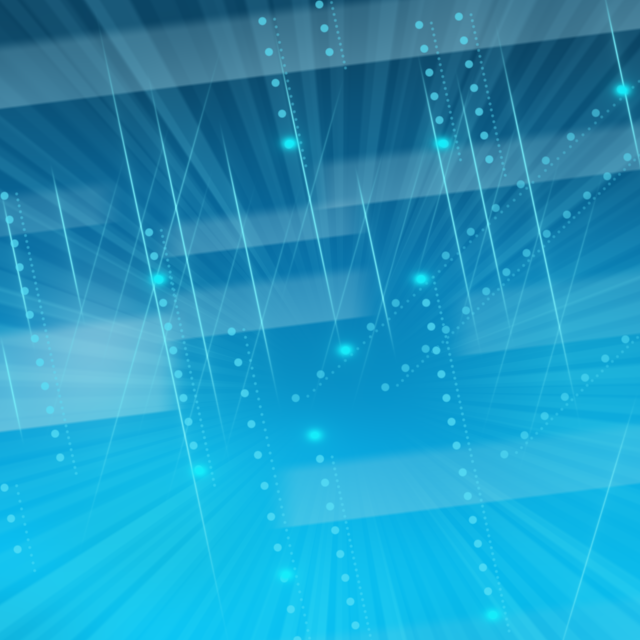
Give the GLSL for this background, as a WebGL 2 fragment shader.

```glsl
#version 300 es
precision highp float;
// Blue abstract light backdrop: a vertical gradient crossed by radial rays,
// slanted translucent bands, thin falling streaks, chains of beads and sparks.
// Every layer is a distance or falloff formula in canvas units (0 to 1).
#define RAY_CENTER vec2(0.535, 0.39)
#define RAY_STRENGTH 0.36
#define BAND_SLOPE 0.125
#define STREAK_SLOPE 0.21
#define STREAK_WIDTH 0.0017
#define BEAD_RADIUS 0.0062
#define SPARK_SIZE 0.013

uniform vec2 u_resolution;
out vec4 fragColor;

const vec3 CYAN = vec3(0.12, 0.88, 0.96);
const vec3 PALE = vec3(0.62, 0.82, 0.88);

// Bands: lower edge, upper edge, left end, right end
const vec4 BANDS[9] = vec4[9](
  vec4(0.83, 0.935, -0.2, 1.2), vec4(0.61, 0.69, 0.50, 1.2), vec4(0.63, 0.70, -0.2, 0.17),
  vec4(0.565, 0.625, 0.26, 0.56), vec4(0.434, 0.517, 0.26, 0.57), vec4(0.325, 0.485, -0.2, 0.27),
  vec4(0.354, 0.458, 0.72, 1.2), vec4(0.12, 0.22, 0.44, 1.2), vec4(-0.2, -0.05, 0.1, 1.2));
const float BAND_ALPHA[9] = float[9](0.40, 0.36, 0.25, 0.32, 0.34, 0.56, 0.30, 0.36, 0.18);

// Streaks: x at the top end, y of the top end, height
const vec3 STREAKS[12] = vec3[12](
  vec3(0.146, 1.0, 1.05), vec3(0.078, 0.75, 0.27), vec3(0.228, 0.9, 0.64), vec3(0.341, 0.82, 0.47),
  vec3(0.425, 0.97, 0.56), vec3(0.553, 0.75, 0.32), vec3(0.65, 0.93, 0.5), vec3(0.71, 0.9, 0.45),
  vec3(0.771, 0.98, 0.665), vec3(0.94, 1.03, 0.35), vec3(0.0, 0.48, 0.18), vec3(0.0, 0.71, 0.27));

// Chains: first bead x, y, bead count, spacing
const vec4 FALLING[12] = vec4[12](
  vec4(0.41, 0.967, 5, 0.0493), vec4(0.247, 0.564, 9, 0.038), vec4(0.362, 0.482, 11, 0.0493),
  vec4(0.5, 0.283, 8, 0.038), vec4(0.717, 0.974, 7, 0.038), vec4(0.655, 0.961, 6, 0.038),
  vec4(0.723, 0.262, 7, 0.038), vec4(0.658, 0.564, 8, 0.038), vec4(0.007, 0.694, 12, 0.038),
  vec4(0.007, 0.238, 3, 0.0493), vec4(0.499, 0.993, 3, 0.038), vec4(0.233, 0.637, 3, 0.038));
const vec4 RISING[3] = vec4[3](
  vec4(0.462, 0.378, 14, 0.0539), vec4(0.602, 0.395, 13, 0.0435), vec4(0.788, 0.29, 7, 0.0435));

const vec2 SPARKS[10] = vec2[10](
  vec2(0.453, 0.776), vec2(0.691, 0.776), vec2(0.973, 0.859), vec2(0.248, 0.564), vec2(0.658, 0.564),
  vec2(0.540, 0.453), vec2(0.492, 0.320), vec2(0.447, 0.102), vec2(0.312, 0.264), vec2(0.770, 0.039));

float hash(vec2 p) {
  vec3 q = fract(vec3(p.xyx) * 0.1031);
  q += dot(q, q.yzx + 33.33);
  return fract((q.x + q.y) * q.z);
}

float noise(vec2 p) {
  vec2 i = floor(p), f = fract(p);
  f = f * f * (3.0 - 2.0 * f);
  return mix(mix(hash(i), hash(i + vec2(1, 0)), f.x),
             mix(hash(i + vec2(0, 1)), hash(i + vec2(1, 1)), f.x), f.y);
}

vec3 background(float y) {
  vec3 c = mix(vec3(0.03, 0.72, 0.91), vec3(0.03, 0.57, 0.79), smoothstep(0.05, 0.42, y));
  c = mix(c, vec3(0.03, 0.43, 0.64), smoothstep(0.38, 0.64, y));
  return mix(c, vec3(0.04, 0.26, 0.38), smoothstep(0.6, 0.97, y));
}

// Wedges of random width and brightness around the ray centre
float rays(vec2 q, float count, float seed) {
  float turn = (atan(q.y, q.x) / 6.2831853 + 0.5) * count;
  float rnd = hash(vec2(mod(floor(turn), count), seed));
  float offset = abs(fract(turn) - 0.5);
  float halfWidth = mix(0.18, 0.42, fract(rnd * 7.3));
  return rnd * (1.0 - smoothstep(halfWidth - 0.08, halfWidth + 0.06, offset));
}

float streak(vec2 p, vec3 s, float slope) {
  float along = (s.y - p.y) / s.z;
  float d = abs(p.x - s.x - slope * (s.y - p.y));
  float fade = smoothstep(0.0, 0.3, along) * (1.0 - smoothstep(0.6, 1.0, along));
  return fade * (exp(-d * d / (STREAK_WIDTH * STREAK_WIDTH)) + 0.16 * exp(-d / 0.008));
}

float beads(vec2 p, vec2 start, vec2 dir, float count, float gap, float radius) {
  vec2 q = p - start;
  float k = clamp(floor(dot(q, dir) / gap + 0.5), 0.0, count - 1.0);
  float edge = 0.7 / u_resolution.y + 0.0006;
  return 1.0 - smoothstep(radius - edge, radius + edge, length(q - dir * k * gap));
}

// One chain of large beads with a finer dotted companion
float chain(vec2 p, vec4 c, vec2 dir) {
  float large = beads(p, c.xy, dir, c.z, c.w, BEAD_RADIUS);
  float fine = beads(p, c.xy + vec2(0.019, 0.003), dir, c.z * 4.0, c.w * 0.25, 0.0021);
  return max(large * 0.72, fine * 0.45);
}

void main() {
  vec2 p = gl_FragCoord.xy / u_resolution;
  vec3 color = background(p.y) * (0.94 + 0.12 * noise(p * vec2(4.0, 7.0)));

  // Radial rays, fading into the centre
  vec2 q = p - RAY_CENTER;
  float ray = rays(q, 58.0, 3.0) + 0.6 * rays(q, 91.0, 8.0);
  ray *= smoothstep(0.07, 0.4, length(q)) * mix(1.0, 0.65, p.y);
  color = mix(color, mix(vec3(0.22, 0.86, 0.96), vec3(0.3, 0.62, 0.75), p.y), ray * RAY_STRENGTH);

  // Slanted bands, brighter towards the lower edge
  float level = p.y - BAND_SLOPE * p.x;
  for (int i = 0; i < 9; i++) {
    vec4 b = BANDS[i];
    float body = smoothstep(b.x - 0.003, b.x + 0.003, level) * (1.0 - smoothstep(b.y - 0.02, b.y + 0.004, level));
    body *= smoothstep(b.z - 0.03, b.z + 0.03, p.x) * (1.0 - smoothstep(b.w - 0.03, b.w + 0.03, p.x));
    float mottle = 0.75 + 0.4 * noise(vec2(p.x * 7.0, level * 5.0 + float(i)));
    color = mix(color, PALE, body * BAND_ALPHA[i] * mottle * mix(1.0, 0.7, (level - b.x) / (b.y - b.x)));
  }

  // Broad soft glows
  color = mix(color, vec3(0.75, 0.86, 0.92), 0.35 * exp(-dot(p - vec2(0.15, 0.46), p - vec2(0.15, 0.46)) * 90.0));
  color = mix(color, CYAN, 0.35 * exp(-dot(p - vec2(0.27, 0.2), p - vec2(0.27, 0.2)) * 22.0));
  color = mix(color, CYAN, 0.25 * exp(-dot(p - vec2(0.93, 0.4), p - vec2(0.93, 0.4)) * 24.0));

  // Falling streaks and faint ones leaning the other way
  float light = 0.0;
  for (int i = 0; i < 12; i++) {
    light += 0.72 * streak(p, STREAKS[i], STREAK_SLOPE);
    float r = hash(vec2(float(i), 5.0)), s = hash(vec2(float(i), 9.0));
    light += 0.2 * streak(p, vec3(0.2 + 0.068 * float(i), 0.72 + 0.2 * r, 0.35 + 0.2 * s), -0.28);
  }
  light += 0.35 * streak(p, vec3(0.352, 0.95, 0.85), -0.28) + 0.45 * streak(p, vec3(1.0, 0.4, 0.5), -0.3);
  color = mix(color, vec3(0.45, 0.92, 0.97), min(light, 0.9));

  // Bead chains
  float dots = 0.0;
  for (int i = 0; i < 12; i++) dots = max(dots, chain(p, FALLING[i], normalize(vec2(0.213, -1.0))));
  for (int i = 0; i < 3; i++) dots = max(dots, 0.75 * chain(p, RISING[i], normalize(vec2(1.0, 0.95))));
  color = mix(color, vec3(0.35, 0.88, 0.97), dots);

  // Sparks
  for (int i = 0; i < 10; i++) {
    float d = length((p - SPARKS[i]) * vec2(0.85, 1.1)) / SPARK_SIZE;
    color = mix(color, vec3(0.08, 0.92, 0.98), min(0.95 * exp(-d * d * 1.6) + 0.3 * exp(-d * 0.9), 1.0));
  }
  fragColor = vec4(clamp(color, 0.0, 1.0), 1.0);
}
```
